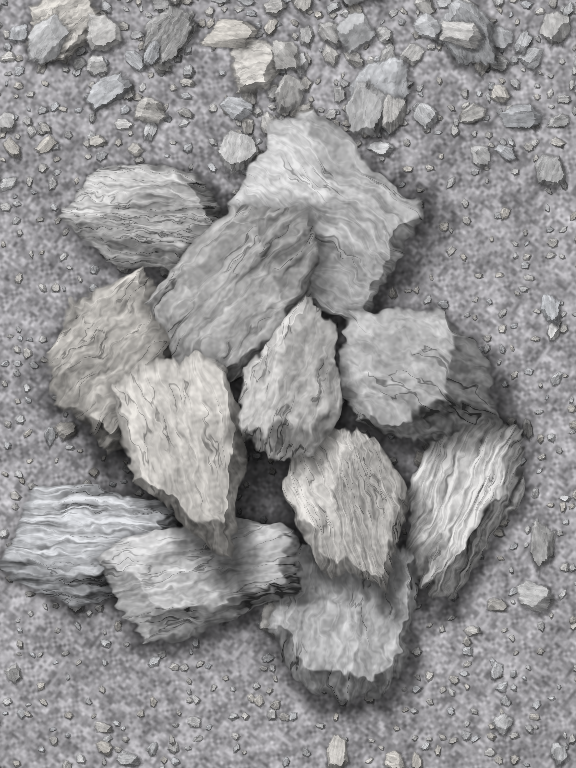
Reproduce this texture procedurally as a WebGL 1 fragment shader.

```glsl
precision highp float;
// Broken grey boulders heaped on gravel, with a bank of smaller rubble at the top.
// Every stone is a faceted dome cut by random planes, lit from the upper left
// and scored along its bedding; grids scatter rubble, a spiral heaps boulders.
uniform vec2 u_resolution;

float hash(vec2 p) {
  vec3 q = fract(p.xyx * 0.1031);
  q += dot(q, q.yzx + 33.33);
  return fract((q.x + q.y) * q.z);
}

float noise(vec2 p) {
  vec2 i = floor(p), f = fract(p);
  f = f * f * (3.0 - 2.0 * f);
  return mix(mix(hash(i), hash(i + vec2(1, 0)), f.x),
             mix(hash(i + vec2(0, 1)), hash(i + vec2(1, 1)), f.x), f.y);
}

float fbm(vec2 p) {
  float sum = 0.0, amp = 0.53;
  for (int i = 0; i < 4; i++) {
    sum += amp * noise(p);
    p = mat2(0.96, 0.28, -0.28, 0.96) * p * 2.03 + 17.3;
    amp *= 0.5;
  }
  return sum;
}

// Paints one stone and its contact shadow over the colour so far.
void stone(inout vec3 color, vec2 p, vec2 center, float size, float seed) {
  vec2 offset = p - center;
  if (dot(offset, offset) > 5.0 * size * size) return;

  float angle = 6.2832 * hash(vec2(seed, 1.0));
  mat2 turn = mat2(cos(angle), -sin(angle), sin(angle), cos(angle));
  vec2 q = turn * offset / size;
  q.y *= mix(1.0, 1.75, hash(vec2(seed, 2.0)));
  q += 0.26 * (vec2(fbm(q * 2.6 + seed), fbm(q * 2.6 + seed + 40.0)) - 0.5);
  q += 0.07 * (vec2(noise(q * 13.0 + seed), noise(q * 13.0 + seed + 60.0)) - 0.5);

  // Lowest plane wins: a tilted cap or one of seven side faces.
  vec2 slope = 0.6 * (vec2(hash(vec2(seed, 3.0)), hash(vec2(seed, 4.0))) - 0.5);
  float height = 0.33 - dot(q, slope);
  float edge = -9.0;
  for (int k = 0; k < 7; k++) {
    float id = float(k);
    float a = 6.2832 * (id + 0.75 * hash(vec2(seed, id + 10.0))) / 7.0;
    vec2 outward = vec2(cos(a), sin(a));
    float reach = dot(q, outward) - mix(0.7, 1.0, hash(vec2(seed, id + 20.0)));
    float steep = mix(0.6, 2.6, hash(vec2(seed, id + 30.0)));
    edge = max(edge, reach);
    slope = mix(slope, outward * steep, smoothstep(-0.04, 0.04, height + reach * steep));
    height = min(height, -reach * steep);
  }

  float detail = clamp(size / 0.13, 0.3, 1.0);
  vec2 sun = vec2(-0.4, 0.6);
  float shade = 1.0 - smoothstep(-0.1, 0.24, edge + 0.18 * dot(offset / size, sun));
  color *= 1.0 - mix(0.35, 0.56, detail) * shade;

  float soft = 1.7 / (u_resolution.x * size);
  float cover = 1.0 - smoothstep(-soft, soft, edge);
  if (cover <= 0.0) return;

  // Facet light, then bedding relief, fine splinters and ragged cracks.
  vec3 normal = normalize(vec3(slope * turn, 1.0));
  float tone = 0.36 + 0.44 * max(dot(normal, normalize(vec3(sun, 0.8))), 0.0);
  vec2 stretch = vec2(2.4, mix(3.5, 10.0, hash(vec2(seed, 5.0)))) * detail;
  vec2 grain = q * stretch + seed;
  float relief = fbm(grain) - fbm(grain + turn * sun * stretch * 0.06);
  float splinter = fbm(q * stretch * vec2(2.2, 3.0) + seed + 30.0) - 0.5;
  float split = abs(fbm(grain * vec2(0.8, 1.3) + 9.0) - 0.47);
  float crack = (1.0 - smoothstep(0.0, 0.035, split)) * smoothstep(0.4, 0.65, noise(q * 3.0 + seed));
  tone += 0.75 * relief + 0.24 * splinter - 0.2 * crack * detail;
  tone += 0.14 * (fbm(q * 2.5 + seed + 70.0) - 0.5);
  tone += 0.1 * (noise(turn * p * 170.0) - 0.5);
  tone += 0.1 * (hash(vec2(seed, 6.0)) - 0.5);
  tone *= 1.0 - 0.14 * smoothstep(-0.06, 0.0, edge);

  vec3 tint = mix(vec3(0.99, 1.0, 1.02), vec3(1.02, 1.0, 0.97), hash(vec2(seed, 7.0)));
  color = mix(color, clamp(tone, 0.15, 0.92) * tint, cover);
}

// Stones on a jittered grid; the bank is the extra share near the top.
void scatter(inout vec3 color, vec2 p, float cell, float share, float bank) {
  for (int j = -1; j <= 1; j++) {
    for (int i = -1; i <= 1; i++) {
      vec2 id = floor(p / cell) + vec2(i, j);
      vec2 key = id + 400.0 * cell;
      vec2 jitter = vec2(hash(key + 5.1), hash(key + 9.7));
      vec2 center = (id + 0.2 + 0.6 * jitter) * cell;
      float density = share + bank * smoothstep(1.01, 1.13, center.y);
      if (hash(key + 2.3) < density) {
        float size = cell * mix(0.24, 0.5, hash(key + 7.9));
        stone(color, p, center, size, 90.0 * hash(key + 3.7));
      }
    }
  }
}

void main() {
  vec2 p = gl_FragCoord.xy / u_resolution.x;

  // Trodden dust with coarse and fine grit.
  vec2 skew = mat2(0.8, 0.6, -0.6, 0.8) * p;
  float dust = 0.6 + 0.18 * (fbm(p * 5.0) - 0.5) + 0.34 * (fbm(skew * 48.0) - 0.5);
  dust += 0.26 * (noise(skew * 185.0) - 0.5);
  vec3 color = dust * vec3(1.0, 0.99, 1.01);
  scatter(color, p, 0.021, 0.3, 0.2);
  scatter(color, p, 0.05, 0.1, 0.6);

  // Dark hollows beneath the heap.
  vec2 heap = vec2(0.46, 0.58);
  float hollow = 1.0 - smoothstep(0.16, 0.38, length((p - heap) * vec2(1.0, 0.8)));
  color *= 1.0 - 0.5 * hollow;

  scatter(color, p, 0.19, 0.0, 0.85);
  scatter(color, p, 0.11, 0.05, 0.85);

  // Boulders on a golden-angle spiral, outermost first.
  for (int k = 0; k < 12; k++) {
    float i = 11.0 - float(k);
    float turn = 2.4 * i + 0.9;
    vec2 center = heap + vec2(0.112, 0.132) * sqrt(i + 0.4) * vec2(cos(turn), sin(turn));
    stone(color, p, center, mix(0.16, 0.205, hash(vec2(i, 8.0))), 7.31 * i + 3.0);
  }
  gl_FragColor = vec4(color, 1.0);
}
```
